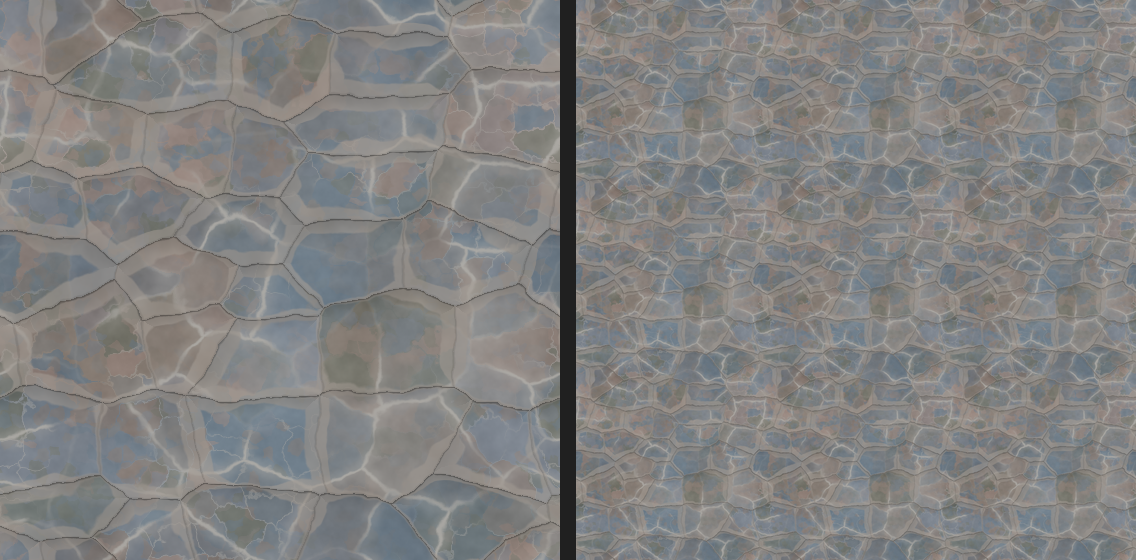
Left: one tile. Right: repeated 3 by 3.
A WebGL 1 fragment shader for this texture:

```glsl
precision highp float;
uniform vec2 u_resolution;

float hash(vec2 p) {
  vec3 q = fract(p.xyx * vec3(0.1031, 0.1030, 0.0973));
  q += dot(q, q.yzx + 33.33);
  return fract((q.x + q.y) * q.z);
}

vec2 wrapCell(vec2 cell, vec2 period) {
  return floor(mod(cell + 0.5, period));
}

// Value noise and its octaves, repeating over the unit square
float noise(vec2 uv, float period, float seed) {
  vec2 p = uv * period, i = floor(p), f = fract(p);
  f = f * f * (3.0 - 2.0 * f);
  vec2 n = vec2(period), e = vec2(1.0, 0.0);
  float a = hash(wrapCell(i, n) + seed);
  float b = hash(wrapCell(i + e, n) + seed);
  float c = hash(wrapCell(i + e.yx, n) + seed);
  float d = hash(wrapCell(i + 1.0, n) + seed);
  return mix(mix(a, b, f.x), mix(c, d, f.x), f.y);
}

float fbm(vec2 uv, float period, float seed) {
  float sum = 0.0, gain = 0.52;
  for (int k = 0; k < 5; k++) {
    sum += gain * noise(uv, period, seed);
    period *= 2.0;
    gain *= 0.5;
    seed += 17.0;
  }
  return sum;
}

vec2 warp(vec2 uv, float period, float seed) {
  return vec2(fbm(uv, period, seed), fbm(uv, period, seed + 41.0)) - 0.5;
}

vec2 cellPoint(vec2 cell, vec2 grid, float seed) {
  vec2 id = wrapCell(cell, grid) + seed;
  return 0.1 + 0.8 * vec2(hash(id), hash(id + 57.0));
}

// Wrapped Voronoi: edge distance in canvas units, cell id, upward facing of edge
vec4 voronoi(vec2 uv, vec2 grid, float seed) {
  vec2 p = uv * grid, base = floor(p), f = p - base;
  vec2 nearest = vec2(0.0), toNearest = vec2(9.0);
  for (int y = -1; y <= 1; y++)
    for (int x = -1; x <= 1; x++) {
      vec2 o = vec2(float(x), float(y));
      vec2 r = o + cellPoint(base + o, grid, seed) - f;
      if (dot(r, r) < dot(toNearest, toNearest)) { toNearest = r; nearest = o; }
    }
  float edge = 9.0, facing = 0.0;
  for (int y = -2; y <= 2; y++)
    for (int x = -2; x <= 2; x++) {
      vec2 o = nearest + vec2(float(x), float(y));
      vec2 r = o + cellPoint(base + o, grid, seed) - f;
      vec2 across = r - toNearest;
      if (dot(across, across) > 0.0001) {
        vec2 n = normalize(across);
        float d = dot(0.5 * (r + toNearest), n) / length(n * grid);
        if (d < edge) { edge = d; facing = n.y; }
      }
    }
  return vec4(edge, wrapCell(base + nearest, grid) + seed, facing);
}

vec3 stoneColor(float h) {
  vec3 c = vec3(0.42, 0.48, 0.53);                      // slate blue
  c = mix(c, vec3(0.47, 0.50, 0.54), step(0.20, h));    // blue grey
  c = mix(c, vec3(0.45, 0.46, 0.42), step(0.40, h));    // olive
  c = mix(c, vec3(0.51, 0.50, 0.49), step(0.56, h));    // grey
  c = mix(c, vec3(0.53, 0.48, 0.45), step(0.72, h));    // brown
  return mix(c, vec3(0.59, 0.52, 0.49), step(0.88, h)); // rose
}

void main() {
  vec2 uv = gl_FragCoord.xy / u_resolution;
  vec2 rough = warp(uv, 32.0, 3.0);
  vec2 bend = warp(uv, 5.0, 11.0);

  vec4 stone = voronoi(uv + 0.06 * bend + 0.010 * rough, vec2(5.0, 7.0), 5.0);
  vec4 crack = voronoi(uv + 0.09 * bend.yx + 0.018 * rough, vec2(6.0, 7.0), 83.0);
  vec4 patchBig = voronoi(uv + 0.10 * bend + 0.045 * rough, vec2(15.0, 17.0), 131.0);
  vec4 patchFine = voronoi(uv + 0.035 * rough.yx, vec2(37.0, 41.0), 211.0);

  // Stone body with flat, ragged mineral patches
  float kind = hash(stone.yz + 7.0);
  float busy = smoothstep(0.30, 0.62, fbm(uv, 4.0, 61.0) + 0.4 * kind - 0.2);
  vec3 color = stoneColor(hash(stone.yz));
  color = mix(color, stoneColor(hash(crack.yz)), 0.35);
  float bigAmount = (0.15 + 0.6 * busy) * step(0.35, hash(patchBig.yz + 9.0));
  color = mix(color, stoneColor(hash(patchBig.yz)), bigAmount * smoothstep(0.0, 0.003, patchBig.x));
  float fineAmount = (0.1 + 0.4 * busy) * step(0.5, hash(patchFine.yz + 9.0));
  color = mix(color, stoneColor(hash(patchFine.yz)), fineAmount * smoothstep(0.0, 0.003, patchFine.x));

  // Broad light and fine grain
  color += 0.14 * (fbm(uv, 6.0, 23.0) - 0.5) + 0.05 * (fbm(uv, 64.0, 29.0) - 0.5);
  color += 0.05 * (hash(stone.yz + 19.0) - 0.5);

  // Pale veins, soft wisps and hairlines
  vec3 pale = vec3(0.68, 0.67, 0.65);
  float veinMask = smoothstep(0.38, 0.62, fbm(uv, 7.0, 37.0));
  float vein = 0.65 * (1.0 - smoothstep(0.0005, 0.006, crack.x));
  vein += 0.35 * (1.0 - smoothstep(0.0, 0.028, crack.x));
  color = mix(color, pale, vein * (0.15 + 0.75 * veinMask));
  float hairline = 1.0 - smoothstep(0.0, 0.003, patchBig.x);
  color = mix(color, pale, 0.45 * hairline * busy * veinMask);

  // Weathered rims and shadowed joints
  float rimWidth = 0.004 + 0.022 * smoothstep(0.3, 0.7, noise(uv, 11.0, 47.0));
  float rim = 1.0 - smoothstep(rimWidth - 0.003, rimWidth + 0.002, stone.x);
  vec3 rimColor = mix(vec3(0.59, 0.56, 0.53), vec3(0.65, 0.62, 0.59), noise(uv, 24.0, 53.0));
  color = mix(color, rimColor, 0.60 * rim);
  float joint = 1.0 - smoothstep(0.0005, 0.0035, stone.x);
  color *= 1.0 - joint * (0.08 + 0.22 * smoothstep(-0.1, 0.8, stone.w));
  color *= 1.0 - 0.09 * smoothstep(0.0, 0.8, stone.w) * (1.0 - smoothstep(0.0, 0.03, stone.x));

  gl_FragColor = vec4(clamp(color, 0.0, 1.0), 1.0);
}
```
